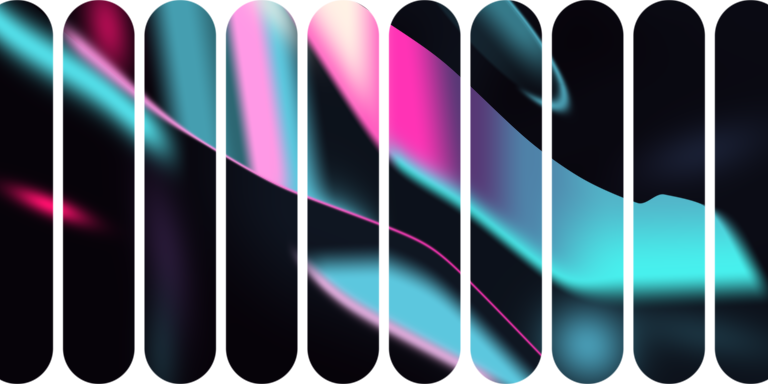
This background is drawn by a WebGL 2 fragment shader. Its source:

```glsl
#version 300 es
precision highp float;

uniform vec2 u_resolution;
out vec4 fragColor;

// Capsule layout, in canvas heights
const float PITCH = 0.2122;
const float FIRST_CENTER = 0.045;
const float RADIUS = 0.0931;

// Palette
const vec3 PAPER = vec3(1.0);
const vec3 BLACK = vec3(0.025, 0.01, 0.035);
const vec3 NAVY = vec3(0.06, 0.085, 0.13);
const vec3 TEAL = vec3(0.27, 0.62, 0.69);
const vec3 SKY = vec3(0.36, 0.78, 0.87);
const vec3 CYAN = vec3(0.28, 0.94, 0.93);
const vec3 STEEL = vec3(0.31, 0.51, 0.66);
const vec3 PURPLE = vec3(0.34, 0.22, 0.46);
const vec3 HOT_PINK = vec3(1.0, 0.20, 0.71);
const vec3 ORCHID = vec3(1.0, 0.60, 0.90);
const vec3 CREAM = vec3(1.0, 0.95, 0.90);
const vec3 CRIMSON = vec3(0.98, 0.06, 0.42);

float hash(vec2 p) {
    vec3 q = fract(vec3(p.xyx) * 0.1031);
    q += dot(q, q.yzx + 33.33);
    return fract((q.x + q.y) * q.z);
}

float noise(vec2 p) {
    vec2 i = floor(p), f = fract(p);
    f = f * f * (3.0 - 2.0 * f);
    vec2 e = vec2(0.0, 1.0);
    return mix(mix(hash(i), hash(i + e.yx), f.x),
               mix(hash(i + e), hash(i + 1.0), f.x), f.y);
}

float glow(float d, float w) { return exp(-d * d / (w * w)); }

// Smooth bend: zero before the joint, slope one after it
float hinge(float x) { return 0.5 * (x + sqrt(x * x + 0.004)); }

// Soft elliptical spot turned by an angle
float spot(vec2 p, vec2 center, vec2 size, float angle) {
    float c = cos(angle), s = sin(angle);
    vec2 q = mat2(c, -s, s, c) * (p - center) / size;
    return exp(-dot(q, q));
}

// Heights of the main folds
float ridgeLine(float x) {
    return 0.735 - 0.86 * (x - 0.378) + 0.27 * hinge(x - 0.45)
         + 0.24 * hinge(x - 0.72) - 0.70 * hinge(x - 1.13);
}

float bandBottom(float x) {
    return 0.756 - 1.6 * (x - 0.885) + 1.1 * hinge(x - 1.01)
         - 0.35 * hinge(x - 1.2) + 0.9 * hinge(x - 1.48);
}

float bandTop(float x) {
    return 0.948 - 0.64 * (x - 1.003) - 0.36 * hinge(x - 1.15) + 0.3 * hinge(x - 1.38)
         + 0.3 * hinge(x - 1.52) + 0.35 * hinge(x - 1.68) - 2.0 * hinge(x - 1.88)
         + 0.04 * smoothstep(1.66, 1.73, x);
}

// Dark side under the ridge, with its streaks and the lower sheet
vec3 lowerSide(vec2 p, float ridge) {
    float depth = ridge - p.y;
    vec3 c = mix(BLACK, NAVY, smoothstep(0.35, 0.8, p.x) * smoothstep(0.45, 0.05, depth));
    c += PURPLE * 0.35 * spot(p, vec2(0.43, 0.36), vec2(0.06, 0.2), 0.2);
    c += TEAL * 0.22 * spot(p, vec2(0.42, 0.08), vec2(0.05, 0.16), 0.0);
    float streak = glow(depth - mix(0.12, 0.065, smoothstep(0.0, 0.3, p.x)), 0.06);
    c = mix(c, mix(SKY, CYAN, 0.5), streak * smoothstep(0.5, 0.36, p.x));
    c = mix(c, CRIMSON, spot(p, vec2(0.13, 0.465), vec2(0.1, 0.026), -0.38));
    float top = ridge - 0.07 - 0.4 * max(1.0 - p.x, 0.0);
    float base = 0.343 - (p.x - 0.755) + 0.48 * hinge(p.x - 0.885);
    float sheet = smoothstep(0.03, -0.07, p.y - top) * smoothstep(-0.025, 0.03, p.y - base);
    c = mix(c, SKY, sheet * smoothstep(0.72, 0.86, p.x));
    float rim = glow(p.y - base, 0.022) * smoothstep(0.74, 0.85, p.x) * smoothstep(1.34, 1.24, p.x);
    return mix(c, mix(ORCHID, PAPER, 0.3), 0.8 * rim);
}

// Upright veils above the ridge, sinking into the dark pocket
vec3 upperVeils(vec2 p, float ridge) {
    float s = p.x - 0.15 * (1.0 - p.y), height = p.y - ridge;
    vec3 c = mix(BLACK, TEAL, smoothstep(0.35, 0.45, s));
    c = mix(c, TEAL * 0.65, smoothstep(0.48, 0.565, s));
    c = mix(c, ORCHID, smoothstep(0.565, 0.61, s));
    c = mix(c, SKY, smoothstep(0.65, 0.71, s));
    c = mix(c, NAVY * 0.8, smoothstep(0.70, 0.80, s));
    c = mix(c, CREAM, 0.65 * spot(p, vec2(0.70, 0.99), vec2(0.13, 0.04), -0.9));
    c += CRIMSON * 0.65 * spot(p, vec2(0.28, 0.93), vec2(0.055, 0.12), 0.2);
    float rim = exp(-max(height, 0.0) / 0.035) * smoothstep(0.7, 0.8, p.x);
    c = mix(c, SKY, 0.75 * rim * smoothstep(1.04, 0.88, p.x));
    c += TEAL * 0.85 * spot(p, vec2(1.53, 0.10), vec2(0.11, 0.10), -0.6);
    return c + TEAL * 0.2 * spot(p, vec2(1.83, 0.13), vec2(0.2, 0.06), -0.2);
}

// Broad band: cream, pink, purple, steel, cyan
vec3 bandColor(vec2 p, float height) {
    vec3 c = mix(CREAM, HOT_PINK, smoothstep(0.90, 1.04, p.x));
    c = mix(c, PURPLE, smoothstep(1.08, 1.22, p.x + 0.12 * (p.y - 0.65)));
    c = mix(c, STEEL, smoothstep(1.23, 1.38, p.x));
    c = mix(c, SKY * 0.9, smoothstep(1.38, 1.6, p.x));
    c = mix(c, CYAN, smoothstep(1.35, 1.65, p.x) * smoothstep(0.27, 0.05, height));
    c = mix(c, HOT_PINK, 0.7 * glow(height, 0.10) * smoothstep(1.03, 0.95, p.x));
    return mix(c, CYAN, glow(height, 0.05) * smoothstep(0.98, 1.05, p.x));
}

// Night over the band, with faint folds and a curled sheet
vec3 nightSide(vec2 p) {
    float fold = noise(p * vec2(3.0, 5.0) + 2.0 * noise(p * 3.0));
    vec3 c = mix(BLACK, NAVY, fold * 0.8);
    c += NAVY * spot(p, vec2(1.82, 0.6), vec2(0.18, 0.07), 0.3);
    vec2 q = p - vec2(1.25, 0.97);
    vec2 axes = vec2(dot(q, vec2(0.66, -0.75)), dot(q, vec2(0.75, 0.66)));
    float r = length(axes / vec2(0.32, 0.075)) - 1.0;
    float side = smoothstep(-0.04, 0.05, axes.y);
    c = mix(c, TEAL, smoothstep(0.04, -0.1, r) * mix(0.15, 0.75, side) * smoothstep(0.34, 0.1, axes.x));
    return mix(c, SKY, 0.75 * glow(r, 0.07) * max(side, smoothstep(0.2, 0.3, axes.x)));
}

void main() {
    vec2 p = gl_FragCoord.xy / u_resolution.y;
    float px = 1.0 / u_resolution.y;

    // Folds, from back to front
    float ridge = ridgeLine(p.x), bottom = bandBottom(p.x), top = bandTop(p.x);
    vec3 c = mix(lowerSide(p, ridge), upperVeils(p, ridge), smoothstep(-px, px, p.y - ridge));
    float soft = mix(0.025, 0.05, smoothstep(1.45, 1.65, p.x));
    c = mix(c, bandColor(p, p.y - bottom), smoothstep(-soft, soft, p.y - bottom));
    float topSoft = px + 0.06 * smoothstep(1.82, 1.95, p.x);
    c = mix(c, nightSide(p), smoothstep(-topSoft, topSoft, p.y - top) * smoothstep(0.9, 1.0, p.x));

    // Pink light along the ridge
    float width = mix(0.03, 0.0045, smoothstep(0.2, 0.55, p.x));
    float line = glow(p.y - ridge, width) * smoothstep(0.12, 0.22, p.x);
    c = mix(c, mix(ORCHID, HOT_PINK, smoothstep(0.5, 1.2, p.x)), 0.85 * line);

    // Capsule windows
    float x = (fract((p.x - FIRST_CENTER) / PITCH + 0.5) - 0.5) * PITCH;
    float y = max(abs(p.y - 0.5) - (0.5 - RADIUS), 0.0);
    float window = smoothstep(px, -px, length(vec2(x, y)) - RADIUS);
    fragColor = vec4(mix(PAPER, clamp(c, 0.0, 1.0), window), 1.0);
}
```
